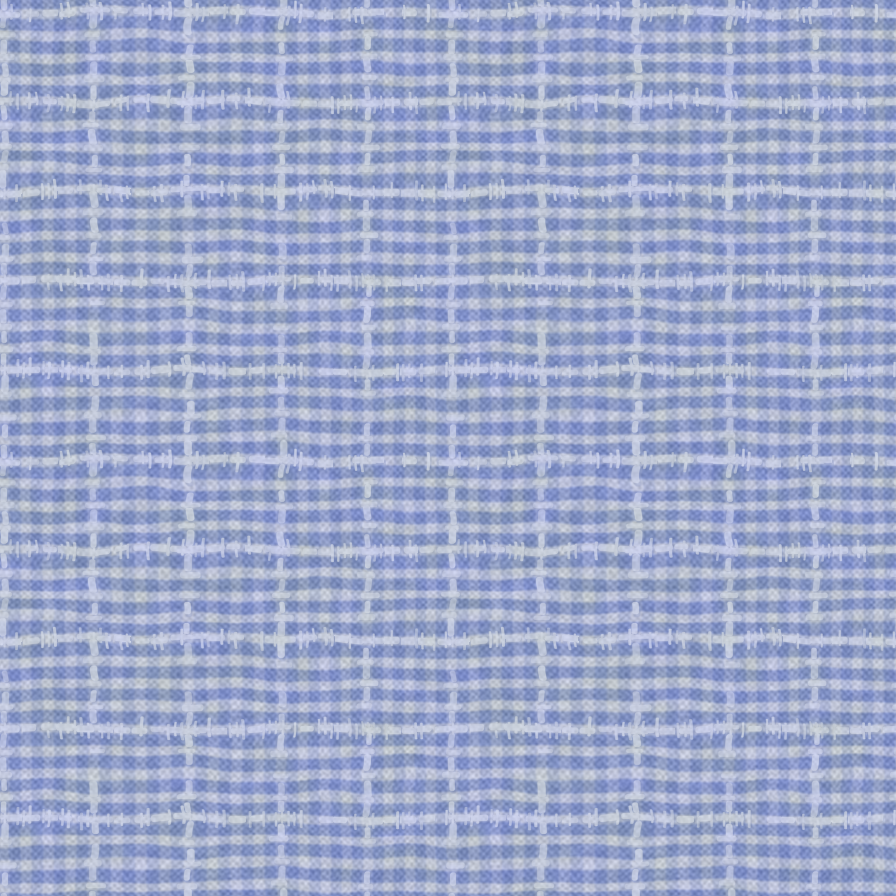
Write a Shadertoy shader that draws this texture.

```glsl
// Blue and white gingham cloth with a raised grid of broken slub threads.

const float TAU = 6.2831853;
const float CHECKS = 10.0;   // slub squares across the canvas
const float REPEAT = 5.0;    // squares before the irregularities recur
const float BANDS = 4.0;     // gingham bands per square
const float THREADS = 24.0;  // fine threads per square

const vec3 BLUE = vec3(0.485, 0.550, 0.750);
const vec3 WHITE = vec3(0.755, 0.775, 0.840);
const vec3 SLUB = vec3(0.800, 0.825, 0.895);
const vec3 SHADOW = vec3(0.430, 0.500, 0.700);

float hash(vec2 p) {
    vec3 a = fract(vec3(p.xyx) * 0.1031);
    a += dot(a, a.yzx + 33.33);
    return fract((a.x + a.y) * a.z);
}

// Value noise that recurs every REPEAT squares.
float noise(vec2 q, vec2 scale, float seed) {
    vec2 p = q * scale, size = REPEAT * scale;
    vec2 i = floor(p), f = fract(p);
    f = f * f * (3.0 - 2.0 * f);
    vec2 lo = mod(i, size) + seed, hi = mod(i + 1.0, size) + seed;
    float bottom = mix(hash(lo), hash(vec2(hi.x, lo.y)), f.x);
    float top = mix(hash(vec2(lo.x, hi.y)), hash(hi), f.x);
    return mix(bottom, top, f.y);
}

// Light band centred on whole numbers.
float band(float x, float halfWidth, float soft) {
    float d = abs(x - round(x));
    return 1.0 - smoothstep(halfWidth - soft, halfWidth + soft, d);
}

// Rounded stitches along the lines at whole p.y; p.x runs along the line.
float stitches(vec2 p, float count, vec2 halfSize, float keep, float seed, float soft) {
    float slot = mod(floor(p.x * count), REPEAT * count);
    vec2 key = vec2(slot, mod(round(p.y), REPEAT)) + seed;
    vec2 jitter = vec2(hash(key), hash(key + 17.3)) - 0.5;
    vec2 d = vec2((fract(p.x * count) - 0.5) / count, p.y - round(p.y));
    d -= jitter * halfSize * 0.7;
    halfSize *= 0.8 + 0.35 * hash(key + 41.7);
    float radius = 0.8 * min(halfSize.x, halfSize.y);
    vec2 e = abs(d) - halfSize + radius;
    float dist = length(max(e, 0.0)) + min(max(e.x, e.y), 0.0) - radius;
    float strength = 0.65 + 0.35 * hash(key + 63.1);
    return (1.0 - smoothstep(-soft, soft, dist)) * strength * step(hash(key + 89.9), keep);
}

// All raised threads: horizontal floats, vertical floats and their crossings.
float slubs(vec2 q, float soft) {
    vec2 v = q.yx;
    float across = stitches(q, 5.0, vec2(0.092, 0.036), 0.93, 3.0, soft);
    float tufts = stitches(q + vec2(0.03, 0.0), 14.0, vec2(0.015, 0.095), 0.45, 140.0, soft);
    float upright = stitches(v, BANDS, vec2(0.080, 0.038), 0.92, 260.0, soft);
    float ticks = stitches(v + vec2(0.5 / BANDS, 0.0), BANDS, vec2(0.030, 0.100), 0.85, 390.0, soft);
    return max(max(across, tufts), max(upright, ticks * 0.85));
}

void mainImage(out vec4 fragColor, in vec2 fragCoord) {
    vec2 uv = fragCoord / iResolution.xy;
    float pixel = CHECKS / min(iResolution.x, iResolution.y);
    float soft = max(0.75 * pixel, 0.008);

    // Uneven line spacing and slightly wavering rows.
    vec2 q = uv * CHECKS;
    q.x -= 0.089 - 0.052 * sin(2.0 * TAU * uv.x + 0.87);
    q.y += 0.14;
    vec2 base = q;
    q.y += 0.07 * (noise(base, vec2(2.0, 3.0), 11.0) - 0.5);
    q.x += 0.03 * (noise(base, vec2(2.0, 6.0), 57.0) - 0.5);

    // Gingham: the horizontal bands are stronger than the vertical ones.
    float bandSoft = max(0.08, BANDS * pixel * 0.75);
    float weft = band(q.y * BANDS, 0.225 + 0.06 * (noise(base, vec2(3.0, 4.0), 23.0) - 0.5), bandSoft);
    float warp = band(q.x * BANDS, 0.24, bandSoft);
    vec3 color = mix(BLUE, WHITE, 0.69 * weft + 0.31 * warp);

    // Fine weave, streaky threads and grain.
    float detail = 1.0 - smoothstep(0.5, 1.0, pixel * THREADS);
    float weave = sin(0.5 * TAU * THREADS * q.x) * sin(0.5 * TAU * THREADS * q.y);
    float streak = noise(base, vec2(6.0, THREADS), 71.0) - 0.5;
    float grain = noise(base, vec2(THREADS * 1.5), 97.0) - 0.5;
    color += 0.045 * weave * detail + 0.045 * streak + 0.07 * grain;

    // Raised slub threads over a faint shadow.
    float shade = slubs(q + vec2(-0.015, 0.035), soft * 1.5);
    float thread = slubs(q, soft);
    color = mix(color, SHADOW, 0.25 * shade * (1.0 - thread));
    color = mix(color, SLUB + 0.06 * grain, 0.85 * thread);

    // Patchy dye: drift between violet blue and grey blue.
    float dye = noise(base, vec2(4.0, 5.0), 131.0) - 0.5;
    color += vec3(-0.01, -0.015, 0.075) * dye;

    fragColor = vec4(clamp(color, 0.0, 1.0), 1.0);
}
```
